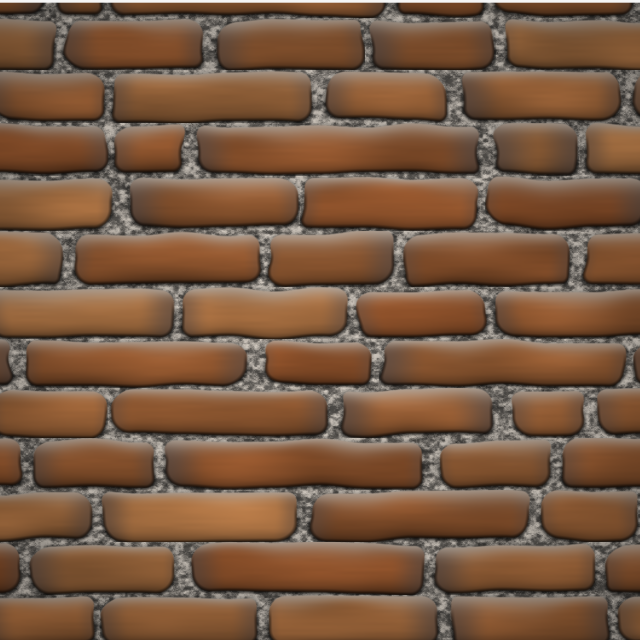
Reproduce this texture procedurally as a three.js fragment shader.

```glsl
// Twelve and a half courses of soft-edged clay bricks in rough grey mortar.
// Each course gets hashed joints; every brick is a wobbly rounded box,
// shaded by its distance to the top, bottom and ends.
varying vec2 vUv;

float hash(vec2 p) {
  vec3 q = fract(p.xyx * 0.1031);
  q += dot(q, q.yzx + 33.33);
  return fract((q.x + q.y) * q.z);
}

float noise(vec2 p) {
  vec2 i = floor(p), f = fract(p);
  f = f * f * (3.0 - 2.0 * f);
  return mix(mix(hash(i), hash(i + vec2(1.0, 0.0)), f.x),
             mix(hash(i + vec2(0.0, 1.0)), hash(i + 1.0), f.x), f.y);
}

float fbm(vec2 p) {
  float sum = 0.0, amp = 0.5;
  for (int i = 0; i < 4; i++) {
    sum += amp * noise(p);
    p = p * 2.1 + 17.3;
    amp *= 0.5;
  }
  return sum / 0.9375;
}

// Jittered position of joint k in a course, in brick lengths
float joint(float k, float row) {
  return k + 0.76 * (hash(vec2(k + 31.0, row * 3.0 + 11.0)) - 0.5);
}

float roundBox(vec2 p, vec2 halfSize, float r) {
  vec2 q = abs(p) - halfSize + r;
  return length(max(q, 0.0)) + min(max(q.x, q.y), 0.0) - r;
}

// Mortar: fine grain, stretched ridges, shadow mostly under the bricks
vec3 mortarColor(vec2 p, vec2 q, float d) {
  float grain = fbm(p * vec2(120.0, 160.0));
  float ridge = noise(p * vec2(45.0, 190.0) + 5.0);
  float light = 0.27 + 0.42 * smoothstep(0.2, 0.8, grain) + 0.14 * (ridge - 0.5);
  float below = smoothstep(0.015, -0.025, q.y);
  float shadow = mix(0.82, 0.32, below);
  return vec3(1.04, 1.0, 0.95) * light * mix(shadow, 1.0, smoothstep(-0.001, 0.007, d));
}

vec3 brickColor(vec2 p, vec2 q, vec2 halfSize, vec2 id, float d) {
  float tone = hash(id + 71.0);
  vec3 col = mix(vec3(0.51, 0.29, 0.15), vec3(0.65, 0.44, 0.26), tone);

  // Broad fired patches and faint drawn streaks
  col *= 0.82 + 0.34 * noise(p * vec2(8.0, 18.0) + id * 4.0);
  col *= 0.98 + 0.04 * noise(p * vec2(20.0, 200.0));

  // Sooty ends, each with its own strength
  float side = step(0.0, q.x);
  float soot = hash(id * 2.0 + vec2(side, 43.0));
  float fromEnd = halfSize.x - abs(q.x);
  float smudge = (1.0 - smoothstep(0.0, 0.02 + 0.05 * soot, fromEnd)) * (0.25 + 0.55 * soot);
  col = mix(col, vec3(0.34, 0.28, 0.25), smudge);

  // Rounded underside and rim, left open along the top
  float top = smoothstep(0.0, 0.025, q.y);
  col *= 1.0 - 0.55 * exp(-max(halfSize.y + q.y, 0.0) / 0.011);
  col *= mix(mix(0.5, 1.0, top), 1.0, smoothstep(0.0, 0.006, -d));

  // Pale haze along the top, of uneven depth
  float depth = 0.009 + 0.010 * noise(vec2(p.x * 11.0, id.y * 5.0));
  float fromTop = max(halfSize.y - q.y, 0.0) / depth;
  return mix(col, vec3(0.65, 0.61, 0.57), 0.88 * exp(-fromTop * (0.6 + 0.5 * fromTop)));
}

void main() {
  vec2 p = vUv;

  // Courses, sagging slightly around mid height
  float sag = (p.y - 0.52) / 0.12;
  float v = (p.y + 0.012 * exp(-sag * sag) - 0.030) / 0.0819;
  float row = floor(v + 0.5);

  // Brick between the two joints that enclose this point
  float u = p.x / 0.27 + 0.5 * mod(row, 2.0) + 0.35 * hash(vec2(row, 9.0));
  float k = floor(u);
  if (u < joint(k, row)) k -= 1.0;
  else if (u >= joint(k + 1.0, row)) k += 1.0;
  float start = joint(k, row), end = joint(k + 1.0, row);
  vec2 id = vec2(k + 20.0, row + 5.0);

  float gapLeft = mix(0.004, 0.016, hash(id + 3.0));
  float gapRight = mix(0.004, 0.016, hash(id + 57.0));
  vec2 halfSize = vec2(0.135 * (end - start) - 0.5 * (gapLeft + gapRight),
                       mix(0.0355, 0.0385, hash(id + 13.0)));
  vec2 q = vec2(0.27 * (u - 0.5 * (start + end)) - 0.5 * (gapLeft - gapRight),
                0.0819 * (v - row));

  // Smoothly uneven outline with a different radius at each corner
  vec2 wobble = vec2(noise(p * vec2(12.0, 25.0) + id * 7.0),
                     noise(p * vec2(14.0, 6.0) + id * 3.0));
  q += vec2(0.012, 0.009) * (wobble - 0.5);
  float radius = mix(0.010, 0.032, hash(id * 3.0 + sign(q) + 2.0));
  float d = roundBox(q, halfSize, min(radius, 0.8 * halfSize.x));

  vec3 col = mix(brickColor(p, q, halfSize, id, d), mortarColor(p, q, d),
                 smoothstep(-0.0018, 0.0018, d));

  // Corner falloff and the pale strip at the top edge
  vec2 c = p - 0.5;
  col *= 1.08 - 0.62 * dot(c, c);
  col = mix(col, vec3(0.96), smoothstep(0.9945, 0.9970, p.y));
  gl_FragColor = vec4(col, 1.0);
}
```
